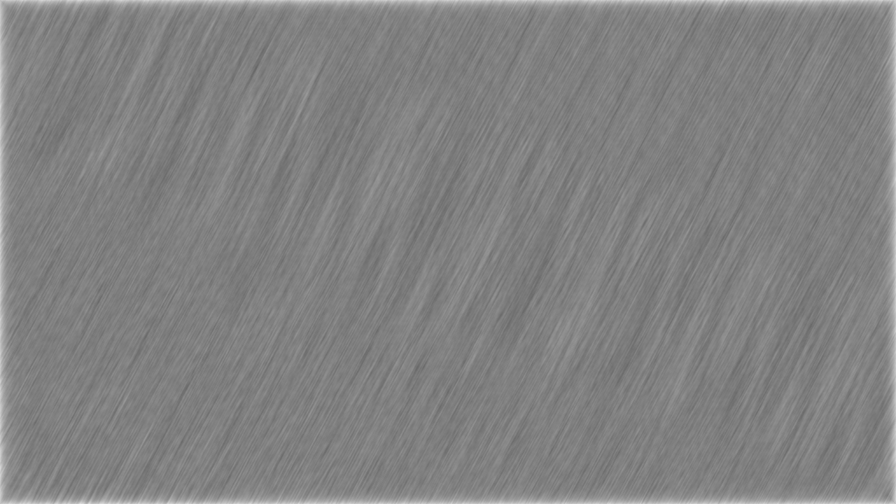
Write a Shadertoy shader that draws this texture.

```glsl
// Brushed grey metal: fine slanted streaks with a soft pale rim.
// Fine grain noise is averaged along one direction, which smears each
// grain into a streak; the rim fades in with distance to the border.

const float GRAIN_ROWS    = 288.0;  // grains per canvas height
const float STREAK_ANGLE  = 1.09;   // radians above the horizontal
const float STREAK_LENGTH = 0.085;  // in canvas heights
const int   STREAK_STEPS  = 25;
const float BASE_GREY     = 0.502;
const float CONTRAST      = 0.56;
const float RIM_LIGHT     = 0.30;
const float RIM_WIDTH     = 0.009;  // in canvas heights

float hash(vec2 p) {
    return fract(sin(dot(p, vec2(127.1, 311.7))) * 43758.5453);
}

// Smoothly interpolated grain
float valueNoise(vec2 p) {
    vec2 cell = floor(p);
    vec2 f = fract(p);
    f = f * f * (3.0 - 2.0 * f);
    float low  = mix(hash(cell), hash(cell + vec2(1.0, 0.0)), f.x);
    float high = mix(hash(cell + vec2(0.0, 1.0)), hash(cell + vec2(1.0, 1.0)), f.x);
    return mix(low, high, f.y);
}

// Mean grain along the streak direction, centred on p
float streaks(vec2 p) {
    vec2 direction = vec2(cos(STREAK_ANGLE), sin(STREAK_ANGLE));
    float sum = 0.0;
    for (int i = 0; i < STREAK_STEPS; i++) {
        float along = (float(i) + 0.5) / float(STREAK_STEPS) - 0.5;
        sum += valueNoise((p + direction * along * STREAK_LENGTH) * GRAIN_ROWS);
    }
    return sum / float(STREAK_STEPS);
}

// Pale glow that decays away from the nearest border
float rimGlow(vec2 p, vec2 size) {
    vec2 toBorder = min(p, size - p);
    float d = max(min(toBorder.x, toBorder.y), 0.0);
    return RIM_LIGHT * exp(-d / RIM_WIDTH);
}

void mainImage(out vec4 fragColor, in vec2 fragCoord) {
    vec2 p = fragCoord / iResolution.y;
    vec2 size = iResolution.xy / iResolution.y;

    float grey = BASE_GREY + CONTRAST * (streaks(p) - 0.5);
    grey += rimGlow(p, size);

    fragColor = vec4(vec3(clamp(grey, 0.0, 1.0)), 1.0);
}
```
